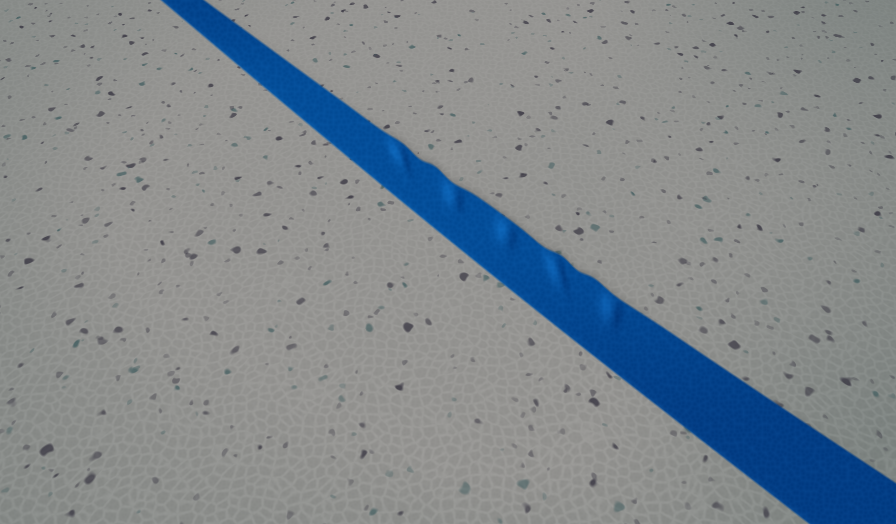
Write a Shadertoy shader that draws this texture.

```glsl
vec2 hash2(vec2 p) {
    vec3 q = fract(p.xyx * vec3(0.1031, 0.1030, 0.0973));
    q += dot(q, q.yzx + 33.33);
    return fract((q.xx + q.yz) * q.zy);
}

// Cellular noise: nearest distance, second distance, random id of the nearest cell
vec3 cells(vec2 p) {
    vec2 base = floor(p);
    vec3 best = vec3(9.0, 9.0, 0.0);
    for (int j = -1; j <= 1; j++)
    for (int i = -1; i <= 1; i++) {
        vec2 cell = base + vec2(i, j);
        float d = length(cell + 0.1 + 0.8 * hash2(cell) - p);
        if (d < best.x) best = vec3(d, best.x, hash2(cell + 71.0).x);
        else best.y = min(best.y, d);
    }
    return best;
}

// Dark chips scattered over the floor; only a share of the cells holds one
vec3 addChips(vec3 colour, vec2 p, float share, float size, float strength) {
    p += 0.05 * sin(p.yx * 9.0 + 2.0 * sin(p * 5.0));
    vec3 c = cells(p);
    float pick = c.z / share;
    float radius = size * mix(1.0, 0.45, pick);
    float chip = (1.0 - smoothstep(radius - 0.06, radius + 0.06, c.x)) * step(pick, 1.0);
    vec3 tint = mix(vec3(0.20, 0.19, 0.24), vec3(0.25, 0.36, 0.37), step(0.72, fract(pick * 7.3)));
    return mix(colour, tint, chip * strength * mix(1.0, 0.55, fract(pick * 13.7)));
}

vec3 floorColour(vec2 p) {
    // Perspective plane, with the horizon above the canvas
    float h = p.y + 1.2;
    vec2 ground = vec2((p.x - 0.85) / h, -2.2 / h);

    // Soft light, falling off towards the corners
    float shade = smoothstep(0.45, 1.15, length((p - vec2(0.75, 0.42)) * vec2(0.95, 1.1)));
    shade += 0.12 * sin(p.x * 5.0 + 2.0 * sin(p.y * 4.0));
    vec3 colour = mix(vec3(0.59, 0.588, 0.578), vec3(0.50, 0.525, 0.515), clamp(shade, 0.0, 1.0));

    // Pale web of pebbled vinyl, clearer up close
    vec3 web = cells(ground * 95.0 + 0.25 * sin(ground.yx * 60.0));
    colour += (0.022 - 0.05 * smoothstep(0.0, 0.45, web.y - web.x)) * mix(0.25, 0.8, p.y);
    colour += 0.018 * (cells(p * 130.0).x - 0.45);

    colour = addChips(colour, ground * 36.0, 0.30, 0.17, 0.80);
    colour = addChips(colour, mat2(0.8, 0.6, -0.6, 0.8) * ground * 52.0 + 17.0, 0.28, 0.17, 0.42);
    return colour;
}

vec3 tapeColour(vec2 p, float across) {
    vec3 colour = mix(vec3(0.015, 0.305, 0.60), vec3(0.01, 0.24, 0.52), smoothstep(0.4, 0.85, p.y));
    colour = mix(colour, vec3(0.01, 0.265, 0.55), 1.0 - smoothstep(0.0, 0.18, p.y));

    // Crepe grain
    colour += vec3(0.02, 0.04, 0.05) * (cells(p * 110.0).x - 0.45);

    // Wrinkles by the upper edge: a lit ridge beside a dark crease
    for (int i = 0; i < 5; i++) {
        float x = 0.755 + 0.1 * float(i);
        float lean = p.x - x - 0.035 * (across - 0.3) * sin(float(i) * 2.3 + 1.0);
        float span = exp(-pow((across - 0.24) / 0.2, 2.0));
        float ridge = exp(-pow(lean / 0.014, 2.0));
        float crease = exp(-pow((lean - 0.022) / 0.009, 2.0));
        colour += span * (ridge * vec3(0.035, 0.09, 0.12) - crease * vec3(0.01, 0.06, 0.08));
    }
    return colour;
}

void mainImage(out vec4 fragColor, in vec2 fragCoord) {
    // Height is one unit; y runs downwards from the top
    vec2 p = vec2(fragCoord.x, iResolution.y - fragCoord.y) / iResolution.y;
    float blur = max(0.003, 1.0 / iResolution.y);

    // Converging tape edges, slightly bowed, with a rippled upper side
    float bow = sin(3.14159 * clamp(p.y, 0.0, 1.0));
    float loose = smoothstep(0.65, 0.8, p.x) * (1.0 - smoothstep(1.15, 1.3, p.x));
    float upper = (p.x - 0.389) * 0.695 + 0.017 * bow
                + 0.0035 * loose * sin(p.x * 58.0 + 2.0 * sin(p.x * 23.0));
    float lower = (p.x - 0.307) * 0.808 + 0.014 * bow;
    float above = (p.y - upper) * 0.82;
    float below = (lower - p.y) * 0.78;
    float inside = min(above, below);

    vec3 colour = floorColour(p);
    colour *= 1.0 - 0.13 * exp(-abs(above) / 0.006) * (0.4 + loose);

    vec3 tape = tapeColour(p, above / max(above + below, 0.001));
    tape += vec3(0.03, 0.06, 0.07) * exp(-abs(below) / 0.004);
    colour = mix(colour, tape, smoothstep(-blur, blur, inside));

    fragColor = vec4(clamp(colour, 0.0, 1.0), 1.0);
}
```
